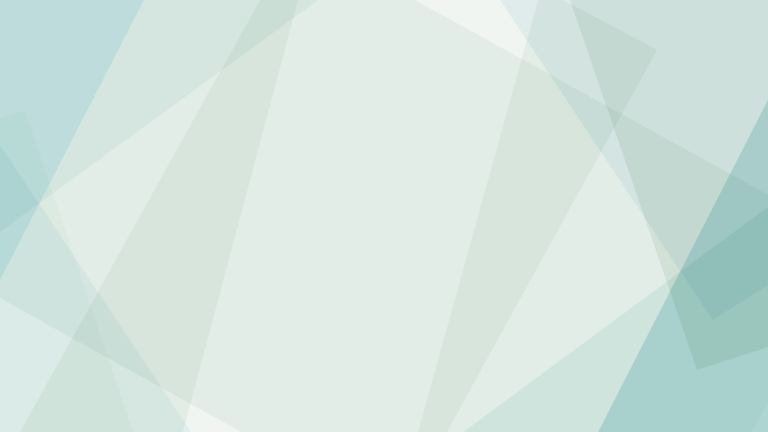
Write a WebGL 1 fragment shader that draws this background.

```glsl
precision highp float;
// Pale mint backdrop of large overlapping translucent paper sheets.
// Each sheet is a product of half-planes, and multiplies the colour below
// by its tint, so that overlaps deepen on their own.

uniform vec2 u_resolution;

// Coverage of the half-plane to the left of the direction a -> b.
float leftOf(vec2 p, vec2 a, vec2 b) {
  vec2 along = normalize(b - a);
  vec2 offset = p - a;
  float dist = along.x * offset.y - along.y * offset.x;
  float blur = 12.0 / u_resolution.x;
  return smoothstep(-blur, blur, dist);
}

// Region to the left of the path a -> b -> c, turning left at b.
float corner(vec2 p, vec2 a, vec2 b, vec2 c) {
  return leftOf(p, a, b) * leftOf(p, b, c);
}

vec3 layer(vec3 under, vec3 tint, float coverage) {
  return under * mix(vec3(1.0), tint, coverage);
}

void main() {
  // The canvas spans 16 by 9 units.
  vec2 p = gl_FragCoord.xy / u_resolution * vec2(16.0, 9.0);
  vec3 color = vec3(0.945, 0.961, 0.949);

  // Broad diagonal sheet through the centre.
  float centreSheet = leftOf(p, vec2(16.0, 4.94), vec2(8.646, 9.0))
                    * leftOf(p, vec2(0.0, 2.79), vec2(5.02, 0.0));
  color = layer(color, vec3(0.942, 0.967, 0.956), centreSheet);

  // Two steep sage strips on either side of the centre.
  float leftStrip = leftOf(p, vec2(5.417, 9.0), vec2(0.417, 0.0))
                  * leftOf(p, vec2(3.81, 0.0), vec2(6.21, 9.0));
  float rightStrip = leftOf(p, vec2(11.21, 9.0), vec2(8.71, 0.0))
                   * corner(p, vec2(9.31, 0.0), vec2(13.69, 7.96), vec2(11.92, 8.9));
  color = layer(color, vec3(0.945, 0.965, 0.95), leftStrip + rightStrip);

  // Mint sheets across the upper left and lower right.
  float upperMint = leftOf(p, vec2(0.0, 4.167), vec2(6.625, 9.0));
  float lowerMint = leftOf(p, vec2(16.0, 4.69), vec2(9.65, 0.0));
  color = layer(color, vec3(0.94, 0.972, 0.968), upperMint);
  color = layer(color, vec3(0.914, 0.962, 0.956), lowerMint);

  // Cool blue sheets, lower left and upper right.
  float lowerBlue = leftOf(p, vec2(3.98, 0.0), vec2(0.0, 5.98));
  float upperBlue = corner(p, vec2(10.417, 9.0), vec2(14.85, 2.333), vec2(16.0, 3.06));
  color = layer(color, vec3(0.938, 0.972, 0.979), lowerBlue);
  color = layer(color, vec3(0.928, 0.963, 0.976), upperBlue);

  // Green sheets with one visible corner each.
  float leftGreen = corner(p, vec2(2.77, 0.0), vec2(0.52, 6.71), vec2(0.0, 6.54));
  float rightGreen = corner(p, vec2(11.875, 9.0), vec2(14.52, 1.29), vec2(16.0, 1.77));
  color = layer(color, vec3(0.969, 0.987, 0.975), leftGreen);
  color = layer(color, vec3(0.923, 0.948, 0.926), rightGreen);

  // Teal wedges at the outer sides.
  float leftTeal = leftOf(p, vec2(0.0, 3.167), vec2(3.0, 9.0));
  float rightTeal = leftOf(p, vec2(16.0, 6.92), vec2(12.46, 0.0));
  color = layer(color, vec3(0.889, 0.957, 0.982), leftTeal);
  color = layer(color, vec3(0.812, 0.917, 0.928), rightTeal);

  // Faint light corner at the lower right.
  float glint = leftOf(p, vec2(16.0, 0.62), vec2(15.67, 0.0));
  color = layer(color, vec3(1.03, 1.02, 1.02), glint);

  gl_FragColor = vec4(color, 1.0);
}
```
